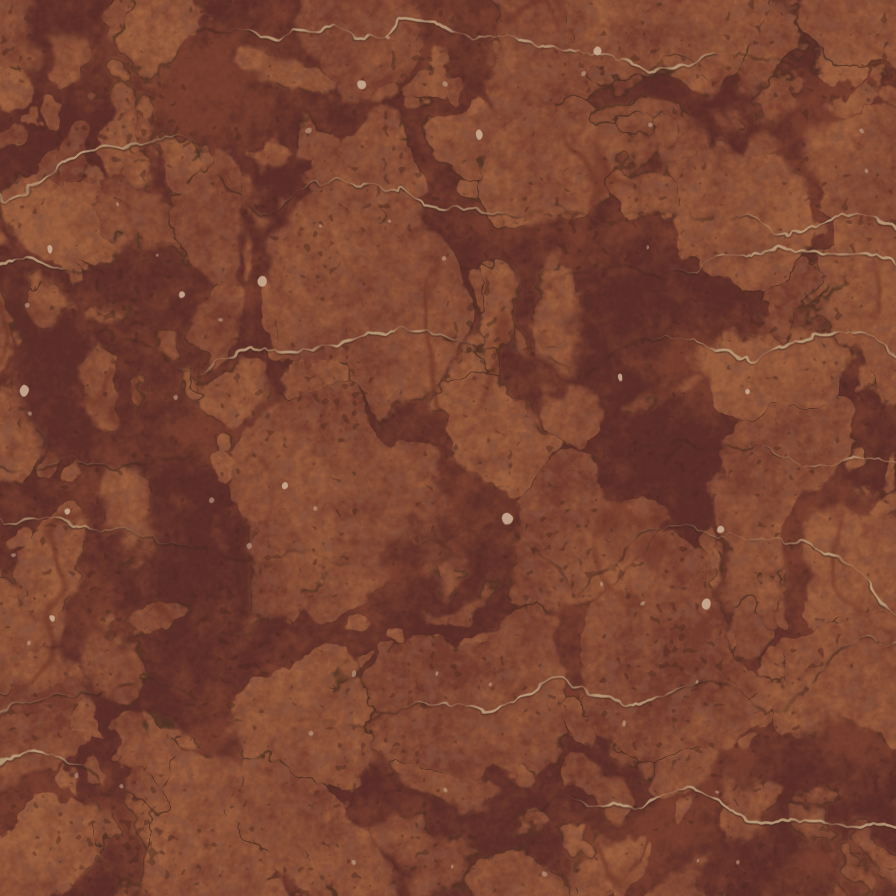
Reproduce this texture procedurally as a Shadertoy shader.

```glsl
// Red nodular marble: ochre nodules in a maroon matrix, with pale veins, dark seams and specks.

vec2 hash2(vec2 p) {
    vec3 q = fract(p.xyx * vec3(0.1031, 0.1030, 0.0973));
    q += dot(q, q.yzx + 33.33);
    return fract((q.xx + q.yz) * q.zy);
}

float corner(vec2 cell, vec2 offset) {
    return dot(hash2(cell) * 2.0 - 1.0, offset);
}

// Gradient noise, roughly -1 to 1
float noise(vec2 p) {
    vec2 i = floor(p), f = fract(p), e = vec2(1.0, 0.0);
    vec2 u = f * f * f * (f * (f * 6.0 - 15.0) + 10.0);
    float low = mix(corner(i, f), corner(i + e.xy, f - e.xy), u.x);
    float high = mix(corner(i + e.yx, f - e.yx), corner(i + 1.0, f - 1.0), u.x);
    return 1.5 * mix(low, high, u.y);
}

float fbm(vec2 p) {
    float sum = 0.0, amp = 0.55;
    for (int k = 0; k < 4; k++) {
        sum += amp * noise(p);
        p = mat2(1.6, 1.2, -1.2, 1.6) * p + 17.3;
        amp *= 0.5;
    }
    return sum;
}

// Scattered ellipses; near = (closest distance, second distance, tone of closest)
void addNodules(vec2 p, float cells, float presence, float radius, inout vec3 near) {
    vec2 base = floor(p * cells);
    for (int j = -1; j <= 1; j++)
    for (int i = -1; i <= 1; i++) {
        vec2 cell = base + vec2(i, j);
        vec2 place = hash2(cell + cells * 13.0), kind = hash2(cell + cells * 29.0 + 57.0);
        if (kind.x > presence) continue;
        vec2 q = p * cells - cell - 0.15 - 0.7 * place;
        float angle = (place.x - 0.5) * 1.8;
        q = mat2(cos(angle), sin(angle), -sin(angle), cos(angle)) * q;
        q.x *= mix(0.85, 1.5, kind.y);
        float d = (length(q) - radius * mix(0.65, 1.15, place.y)) / cells;
        if (d < near.x) near = vec3(d, near.x, fract(kind.y * 7.0 + place.x));
        else near.y = min(near.y, d);
    }
}

// Arched, jagged course of a vein
float veinHeight(float x, float seed) {
    return 0.12 * abs(noise(vec2(x * 3.4, seed))) + 0.026 * noise(vec2(x * 12.0, seed + 3.1))
         + 0.008 * noise(vec2(x * 41.0, seed + 5.7)) + 0.003 * noise(vec2(x * 105.0, seed + 8.3));
}

float specks(vec2 p, float cells, float presence, float radius, float px) {
    vec2 cell = floor(p * cells);
    vec2 place = hash2(cell + cells), kind = hash2(cell + cells + 91.0);
    vec2 q = (fract(p * cells) - 0.2 - 0.6 * place) / cells;
    q.x *= mix(0.9, 1.5, place.y);
    float r = radius * mix(0.5, 1.1, kind.y);
    return step(kind.x, presence) * (1.0 - smoothstep(r - px, r + px, length(q)));
}

void mainImage(out vec4 fragColor, in vec2 fragCoord) {
    float px = 1.0 / iResolution.y;
    vec2 p = fragCoord * px;

    // Warped nodules of three sizes
    vec2 bend = vec2(fbm(p * 4.5 + 3.7), fbm(p * 4.5 + 41.2));
    vec2 ragged = vec2(fbm(p * 27.0 + 8.1), fbm(p * 27.0 + 63.4));
    vec2 crumbs = vec2(noise(p * 95.0 + 2.6), noise(p * 95.0 + 71.9));
    vec2 w = p + 0.13 * bend + 0.021 * ragged + 0.004 * crumbs;
    vec3 near = vec3(1.0, 1.0, 0.5);
    addNodules(w + 2.3, 5.0, 0.84, 0.51, near);
    addNodules(w + 5.1, 10.0, 0.58, 0.42, near);
    addNodules(w + 7.7, 21.0, 0.34, 0.37, near);

    // Matrix and nodule colours
    float cloud = fbm(p * 7.0 + 20.0);
    float mottle = fbm(p * 38.0 + 5.0);
    float grit = fbm(p * 110.0 + 15.0);
    vec3 matrix = mix(vec3(0.36, 0.178, 0.157), vec3(0.465, 0.242, 0.18),
                      smoothstep(-0.3, 0.5, cloud + 0.6 * mottle + 0.3 * grit));
    float tone = 0.58 + 0.5 * (near.z - 0.5) + 0.8 * cloud + 0.65 * mottle + 0.5 * grit;
    vec3 nodule = mix(vec3(0.45, 0.232, 0.178), vec3(0.605, 0.365, 0.237), clamp(tone, 0.0, 1.0));
    nodule = mix(nodule, vec3(0.51, 0.31, 0.24), 0.6 * smoothstep(0.0, 0.35, fbm(p * 55.0 + 77.0)));

    // Red hairline stains inside the nodules
    float stain = 1.0 - smoothstep(0.0, 0.035, abs(fbm(p * vec2(4.2, 2.8) + 31.0)));
    nodule = mix(nodule, vec3(0.42, 0.2, 0.15), 0.6 * stain * smoothstep(0.0, 0.3, noise(p * 4.0 + 9.0)));
    float soft = mix(0.002, 0.012, smoothstep(-0.3, 0.4, noise(p * 9.0 + 50.0)));
    vec3 color = mix(matrix, nodule, smoothstep(soft, -soft, near.x));

    // Dark broken seams where nodules touch, and along parts of their rims
    float patchy = smoothstep(-0.05, 0.3, noise(p * 8.0 + 13.0) + 0.7 * noise(p * 60.0));
    float seam = (1.0 - smoothstep(0.0, 0.004, near.y - near.x)) * smoothstep(0.006, -0.002, near.x);
    float rim = 1.0 - smoothstep(0.0, 0.0035, abs(near.x - 0.001));
    color = mix(color, vec3(0.25, 0.165, 0.115), patchy * max(0.65 * seam, 0.45 * rim));

    // Fine grain and clustered dark flecks
    float grain = 0.6 * noise(p * 190.0) + 0.4 * noise(p * 85.0 + 6.0);
    color *= 1.0 + 0.07 * grain;
    float fleck = smoothstep(0.42, 0.7, noise(p * 115.0 + 33.0) + 0.4 * noise(p * 10.0 + 4.0));
    color = mix(color, vec3(0.29, 0.16, 0.12), 0.45 * fleck);

    // Mostly level veins: pale threads that fade into thin dark cracks
    float x = p.x + 0.009 * noise(p * 34.0) + 0.004 * noise(p * 90.0 + 7.0);
    for (int i = 0; i < 9; i++) {
        float seed = float(i) * 7.37 + 0.43;
        vec2 pick = hash2(vec2(seed, 4.0));
        float slope = 0.16 * (pick.x - 0.5);
        float y0 = (float(i) + 0.8 * pick.y - 0.4) / 8.5 - 0.03 + slope * (p.x - 0.5);
        float rise = (veinHeight(x + 0.001, seed) - veinHeight(x - 0.001, seed)) / 0.002 + slope;
        float side = (p.y - y0 - veinHeight(x, seed)) / sqrt(1.0 + rise * rise);
        float gate = noise(vec2(p.x * 2.3 + pick.x * 9.0, seed + 1.9));
        float pale = smoothstep(-0.06, 0.16, gate);
        float broken = smoothstep(-0.5, 0.3, noise(p * 45.0 + seed));
        float crack = 1.0 - smoothstep(0.0004, 0.003, abs(side + 0.0014));
        color = mix(color, vec3(0.25, 0.15, 0.115), 0.5 * crack * broken * smoothstep(-0.3, 0.0, gate));
        float width = 0.0012 * pale * (0.3 + 0.8 * broken);
        float line = 1.0 - smoothstep(width - 0.0008, width + 0.0012, abs(side));
        color = mix(color, vec3(0.74, 0.62, 0.48), line * pale * (0.3 + 0.6 * broken));
    }

    // Pale shell specks
    vec2 s = p + 0.0015 * crumbs;
    float shells = max(specks(s + 1.0, 8.0, 0.3, 0.006, px), 0.6 * specks(s + 4.0, 19.0, 0.12, 0.003, px));
    color = mix(color, vec3(0.8, 0.68, 0.58), 0.9 * shells);

    fragColor = vec4(color, 1.0);
}
```
